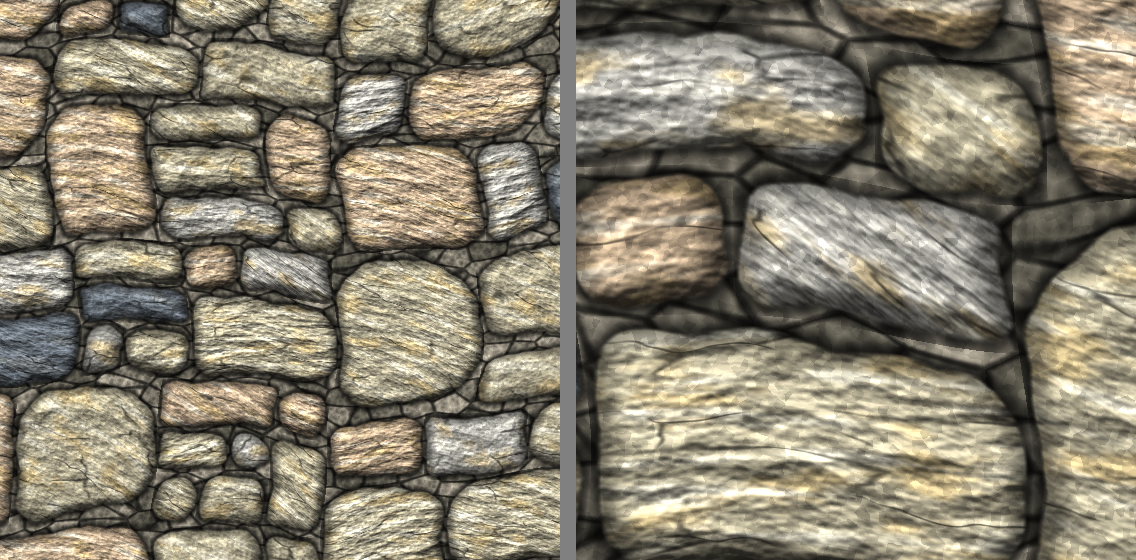
Left, the full canvas; right, a detail of the centre.
Reproduce this texture procedurally as a Shadertoy shader.

```glsl
struct Stone { vec2 center; vec2 halfSize; float seed; };

float hash(vec2 p) {
    vec3 q = fract(p.xyx * vec3(0.1031, 0.1030, 0.0973));
    q += dot(q, q.yzx + 33.33);
    return fract((q.x + q.y) * q.z);
}

vec2 hash2(vec2 p) {
    return vec2(hash(p), hash(p + 57.3));
}

mat2 rotation(float a) {
    return mat2(cos(a), -sin(a), sin(a), cos(a));
}

// Cellular noise: distances to the nearest two points, and a cell value
vec3 cellular(vec2 p) {
    vec2 cell = floor(p), local = fract(p);
    vec3 best = vec3(8.0, 8.0, 0.0);
    for (int y = -1; y <= 1; y++)
    for (int x = -1; x <= 1; x++) {
        vec2 offset = vec2(x, y);
        float d = length(offset + hash2(cell + offset) - local);
        if (d < best.x) best = vec3(d, best.x, hash(cell + offset + 19.7));
        else best.y = min(best.y, d);
    }
    return best;
}

float layeredCells(vec2 p) {
    float sum = 0.0, amplitude = 0.5;
    for (int i = 0; i < 4; i++) {
        sum += amplitude * cellular(p).x;
        p = rotation(0.6) * p * 2.1 + 7.3;
        amplitude *= 0.52;
    }
    return sum;
}

float layeredSines(vec2 p) {
    float sum = 0.0, amplitude = 0.5;
    for (int i = 0; i < 4; i++) {
        sum += amplitude * sin(p.x + 1.7 * sin(p.y)) * cos(p.y + 0.8 * sin(p.x));
        p = rotation(1.1) * p * 1.9 + 3.1;
        amplitude *= 0.55;
    }
    return sum;
}

// Splits the wall at random into large and small blocks
Stone findStone(vec2 p) {
    vec2 low = vec2(-0.12, -0.09), high = vec2(1.14, 1.11);
    for (int i = 0; i < 9; i++) {
        vec2 size = high - low;
        vec2 key = (low + high) * 211.0 + float(i) * 13.7;
        float areaLimit = mix(0.009, 0.085, hash(key));
        if (size.x * size.y < areaLimit && size.x < 2.8 * size.y) break;
        float ratio = mix(0.29, 0.71, hash(key + 4.1));
        vec2 cut = mix(low, high, ratio);
        if (size.x > 1.55 * size.y) {
            if (p.x < cut.x) high.x = cut.x; else low.x = cut.x;
        } else {
            if (p.y < cut.y) high.y = cut.y; else low.y = cut.y;
        }
    }
    vec2 center = 0.5 * (low + high);
    return Stone(center, 0.5 * (high - low), hash(center * 317.0 + 5.0));
}

// Tapered rounded box with a chipped outline
float stoneDistance(vec2 p, Stone s) {
    vec2 q = p - s.center;
    float side = s.seed < 0.5 ? -1.0 : 1.0;
    q.y *= 1.0 + 0.16 * fract(s.seed * 17.0) * (1.0 + side * q.x / s.halfSize.x);
    float radius = min(s.halfSize.x, s.halfSize.y) * mix(0.3, 0.85, fract(s.seed * 29.0));
    vec2 edge = abs(q) - s.halfSize + 0.005 + radius;
    float box = length(max(edge, 0.0)) + min(max(edge.x, edge.y), 0.0) - radius;
    return box + 0.009 * (cellular(p * 23.0).x - 0.45);
}

// Coordinates along the tilted layers of one stone
vec2 beddingSpace(vec2 p, Stone s) {
    float tilt = mix(-0.2, 0.6, fract(s.seed * 41.0));
    float stretch = mix(1.3, 2.8, fract(s.seed * 53.0));
    return rotation(-tilt) * (p - s.center) * vec2(1.0, stretch) + s.seed * 31.0;
}

float relief(vec2 p, Stone s) {
    float dome = 1.0 - exp(min(stoneDistance(p, s), 0.0) / 0.016);
    return 0.014 * dome + 0.026 * layeredCells(beddingSpace(p, s) * 13.0);
}

vec3 stoneColor(vec2 p, Stone s) {
    vec3 olive = vec3(0.70, 0.67, 0.57), gray = vec3(0.70, 0.69, 0.66);
    vec3 tan_ = vec3(0.75, 0.66, 0.55), slate = vec3(0.40, 0.43, 0.46);
    vec3 ochre = vec3(0.67, 0.58, 0.39), lichen = vec3(0.87, 0.86, 0.80);
    float pick = fract(s.seed * 71.0);
    vec3 color = pick < 0.5 ? olive : pick < 0.72 ? gray : pick < 0.94 ? tan_ : slate;
    vec2 bed = beddingSpace(p, s);
    float stain = layeredSines(bed * 21.0);
    float streak = layeredSines(bed * vec2(14.0, 48.0) + 9.0);
    float stainAmount = pick < 0.94 ? 0.6 : 0.1;
    color = mix(color, ochre, stainAmount * smoothstep(0.05, 0.5, stain));
    color = mix(color, lichen, stainAmount * smoothstep(0.05, 0.55, streak));
    color *= 1.0 + 0.22 * min(streak, 0.0) + 0.12 * stain;
    // Broken cracks between the layers
    vec3 crack = cellular(bed * vec2(9.0, 15.0) + 0.25 * stain);
    float crackMask = smoothstep(-0.1, 0.35, layeredSines(bed * 17.0 + 4.0));
    return color * (1.0 - 0.5 * crackMask * (1.0 - smoothstep(0.0, 0.09, crack.y - crack.x)));
}

vec3 mortarColor(vec2 p, float gap) {
    vec3 chip = cellular(p * vec2(19.0, 34.0));
    vec3 color = mix(vec3(0.32, 0.31, 0.27), vec3(0.62, 0.59, 0.53), chip.z);
    color *= mix(0.35, 1.0, smoothstep(0.02, 0.2, chip.y - chip.x));
    color *= 0.75 + 0.6 * cellular(p * 85.0).x;
    return color * mix(0.3, 1.0, smoothstep(0.0, 0.014, gap));
}

void mainImage(out vec4 fragColor, in vec2 fragCoord) {
    vec2 uv = fragCoord / iResolution.y;
    vec2 p = uv + 0.013 * sin(uv.yx * vec2(9.0, 8.0) + vec2(1.0, 2.6));
    p += 0.005 * sin(p.yx * vec2(27.0, 23.0) + 0.7);
    Stone stone = findStone(p);
    float d = stoneDistance(p, stone);

    // Light from the upper left
    vec2 towardLight = 0.0028 * normalize(vec2(-0.45, 1.0));
    float slope = (relief(p, stone) - relief(p + towardLight, stone)) / 0.0028;
    float light = 1.0 + 0.46 * clamp(slope, -1.3, 0.9);
    float occlusion = mix(0.5, 1.03, smoothstep(0.0, 0.022, -d));
    vec3 color = stoneColor(p, stone) * light * occlusion;

    // Joints and fine grain
    float smoothing = 0.0015 + 0.75 / iResolution.y;
    color = mix(color, mortarColor(p, d), smoothstep(-smoothing, smoothing, d));
    float grain = cellular(uv * 210.0).z - 0.5;
    color *= 1.0 + 0.24 * grain;
    fragColor = vec4(clamp(color, 0.0, 1.0), 1.0);
}
```
